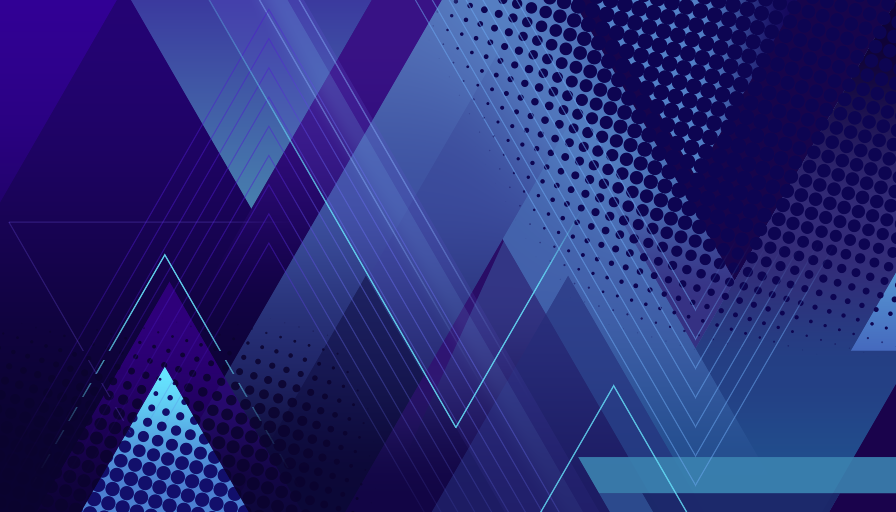
Write a Shadertoy shader that draws this background.

```glsl
float px; // size of one pixel in canvas units

float fill(float d) { return smoothstep(-px * 0.6, px * 0.6, d); }

float stroke(float d, float w) { return 1.0 - smoothstep(w, w + px, abs(d)); }

// Evenly nested lines at level = start, start + 0.25, ... up to stop
float nested(float level, float start, float stop) {
    float d = (fract((level - start) / 0.25 + 0.5) - 0.5) * 0.125;
    return stroke(d, 0.001) * step(start - 0.1, level) * step(level, stop + 0.1);
}

// Round dots on a tilted grid; r is the radius as a share of the cell
float halftone(vec2 p, float r) {
    vec2 q = mat2(0.96, -0.28, 0.28, 0.96) * p / 0.127;
    float d = length(fract(q) - 0.5);
    return fill((r - d) * 0.127) * smoothstep(0.02, 0.1, r);
}

void paint(inout vec3 col, vec3 ink, float amount) { col = mix(col, ink, amount); }

void mainImage(out vec4 fragColor, in vec2 fragCoord) {
    // Canvas is 4.38 units high, y runs downward
    px = 4.38 / iResolution.y;
    vec2 p = vec2(fragCoord.x, iResolution.y - fragCoord.y) * px;
    float x = p.x, y = p.y;
    // Top intercepts of the two 60 degree diagonals through p
    float u = x + y * 0.577, v = x - y * 0.577;

    // Purple ground with a brighter corner
    vec3 col = mix(vec3(0.14, 0.01, 0.45), vec3(0.04, 0.01, 0.19), smoothstep(0.0, 4.0, y));
    paint(col, vec3(0.2, 0.0, 0.6), (1.0 - fill(u - 1.0)) * (0.9 - y * 0.35));
    paint(col, vec3(0.22, 0.07, 0.52), fill(u - 3.18) * (1.0 - smoothstep(0.3, 2.6, y)));

    // Hanging triangle at the top left
    float hanging = fill(v - 1.12) * fill(3.18 - u);
    paint(col, mix(vec3(0.24, 0.25, 0.64), vec3(0.3, 0.56, 0.72), y / 1.8), hanging * 0.9);

    // Broad blue band
    vec3 band = mix(vec3(0.32, 0.43, 0.71), vec3(0.24, 0.32, 0.63), smoothstep(0.0, 1.8, y));
    band = mix(band, vec3(0.14, 0.17, 0.44), smoothstep(1.6, 3.1, y));
    band = mix(band, vec3(0.04, 0.02, 0.19), smoothstep(2.8, 4.2, y));
    paint(band, vec3(0.2, 0.22, 0.55), 0.3 * fill(u - 4.52) * (1.0 - smoothstep(2.0, 3.0, y)));
    paint(band, vec3(0.05, 0.04, 0.24), 0.5 * fill(u - 4.49) * fill(1.77 - v));
    paint(col, band, fill(u - 3.78));

    // Indigo triangle with a purple left rim
    vec3 indigo = mix(vec3(0.2, 0.21, 0.52), vec3(0.07, 0.02, 0.27), smoothstep(2.4, 4.3, y));
    float rim = 1.0 - fill(u - 5.48 - 0.12 * (y - 1.9));
    paint(indigo, vec3(0.16, 0.05, 0.4), rim * (1.0 - smoothstep(3.0, 4.0, y)));
    paint(col, indigo, fill(u - 5.48) * fill(3.12 - v));

    // Blue field on the right
    vec3 field = mix(vec3(0.26, 0.38, 0.67), vec3(0.13, 0.3, 0.55), smoothstep(2.3, 4.3, y));
    paint(col, field, fill(u - 5.48) * fill(v - 3.12));
    paint(col, vec3(0.14, 0.17, 0.47), 0.6 * fill(u - 6.22) * fill(3.5 - v));
    paint(col, vec3(0.34, 0.52, 0.78), 0.75 * exp(-2.0 * pow(v - 4.35, 2.0)) * (1.0 - smoothstep(1.2, 2.7, y)) * fill(u - 3.78));

    // Stacked chevrons at the upper right
    float chevron = fill(7.67 - u);
    paint(col, vec3(0.2, 0.15, 0.48), 0.8 * chevron * fill(v - 4.23) * smoothstep(1.5, 2.6, y));
    paint(col, vec3(0.09, 0.02, 0.3), chevron * fill(v - 4.9));
    vec3 inner = mix(vec3(0.32, 0.5, 0.78), vec3(0.08, 0.03, 0.36), smoothstep(5.9, 6.8, x));
    paint(col, inner, fill(v - 5.08) * fill(6.82 - u));
    vec3 flank = mix(vec3(0.06, 0.01, 0.22), vec3(0.2, 0.17, 0.47), smoothstep(0.3, 1.9, y));
    flank = mix(flank, vec3(0.14, 0.25, 0.52), smoothstep(2.1, 3.2, y));
    flank = mix(flank, vec3(0.13, 0.3, 0.55), smoothstep(3.2, 4.0, y));
    paint(col, flank, fill(u - 7.67) * fill(v - 4.23));
    paint(col, vec3(0.1, 0.01, 0.3), fill(u - 9.56));
    paint(col, mix(vec3(0.35, 0.62, 0.84), vec3(0.25, 0.36, 0.72), y - 2.2), fill(u - 9.01) * fill(3.0 - y));

    // Upper halftone, fading out to the left and below
    float grow = smoothstep(3.2, 5.2, v + 0.1 * y) * (1.0 - smoothstep(1.7, 3.3, y));
    grow *= 1.0 - 0.14 * smoothstep(6.2, 7.0, x);
    paint(col, vec3(0.05, 0.02, 0.32), halftone(p, 0.53 * grow) * smoothstep(3.7, 4.0, u));

    // Lower left triangles and their halftone
    paint(col, vec3(0.18, 0.0, 0.48), fill(u - 2.84) * fill(0.06 - v) * (1.0 - smoothstep(2.6, 4.7, y)));
    float shade = smoothstep(2.5, 3.8, y) * (1.0 - smoothstep(2.3, 3.4, x));
    paint(col, vec3(0.04, 0.01, 0.18), 0.85 * halftone(p, 0.44 * shade));
    float beacon = fill(u - 3.22) * fill(-0.4 - v);
    vec3 cyan = mix(vec3(0.4, 0.9, 1.0), vec3(0.3, 0.5, 0.82), smoothstep(3.1, 4.2, y));
    paint(cyan, vec3(0.07, 0.06, 0.42), halftone(p, 0.48 * smoothstep(2.9, 4.1, y)));
    paint(col, cyan, beacon);

    // Teal bar and the darker wedge below it
    paint(col, vec3(0.2, 0.37, 0.62), 0.7 * fill(y - 4.22) * fill(v - 2.69) * fill(9.62 - u));
    paint(col, vec3(0.23, 0.51, 0.69), 0.9 * fill(y - 3.91) * fill(4.22 - y) * fill(v - 2.69));
    paint(col, vec3(0.1, 0.14, 0.4), 0.9 * fill(y - 4.22) * fill(v - 3.06) * fill(9.62 - u));

    // Translucent diagonal light streaks
    float dim = 1.0 - 0.17 * y;
    paint(col, vec3(0.38, 0.32, 0.82), 0.24 * fill(v - 1.79) * fill(2.6 - v) * dim);
    paint(col, vec3(0.4, 0.62, 0.85), 0.28 * smoothstep(2.1, 2.4, v) * fill(2.46 - v) * dim);
    float rays = stroke((v - 2.22) * 0.866, 0.002) + stroke((v - 2.56) * 0.866, 0.002);
    paint(col, vec3(0.5, 0.65, 0.95), 0.5 * rays * (1.0 - smoothstep(1.5, 3.5, y)));

    // Nested thin chevron lines
    float rising = nested(y - abs(x - 2.3) * 1.732, 0.08, 2.1);
    vec3 violet = mix(vec3(0.3, 0.1, 0.8), vec3(0.4, 0.42, 0.92), smoothstep(2.2, 3.0, x));
    paint(col, violet, 0.45 * rising * (1.0 - smoothstep(1.8, 4.2, y - 0.6 * max(x - 2.3, 0.0))));
    float falling = nested(y + abs(x - 5.95) * 1.732, 2.65, 4.15);
    float arm = mix(1.0, smoothstep(2.0, 3.0, y), step(5.95, x));
    paint(col, vec3(0.42, 0.66, 0.95), 0.5 * falling * arm);

    // Bright outlines: large V, small peak, dashed left peak
    vec3 glow = vec3(0.4, 0.88, 0.98);
    float big = stroke((v - 1.79) * 0.866, 0.002) * step(u, 6.01) * (0.3 + 0.7 * smoothstep(0.0, 2.2, y));
    big += stroke((u - 6.01) * 0.866, 0.002) * step(1.79, v) * smoothstep(1.7, 2.5, y);
    paint(col, glow, min(big, 1.0) * 0.85);
    paint(col, glow, 0.8 * stroke((y - 3.3) * 0.5 - abs(x - 5.25) * 0.866, 0.002));
    float dash = max(1.0 - step(3.0, y), step(0.4, fract(y * 5.0)));
    float peak = stroke((y - 2.18) * 0.5 - abs(x - 1.41) * 0.866, 0.002);
    paint(col, glow, peak * dash * (1.0 - smoothstep(2.4, 4.2, y)) * 0.9);

    // Faint violet frame on the left
    float frame = stroke(y - 1.9, 0.001) * step(0.08, x) * (1.0 - smoothstep(1.8, 2.6, x));
    frame += stroke((v + 1.02) * 0.866, 0.001) * step(1.9, y) * dash * step(y, 3.7);
    paint(col, vec3(0.35, 0.25, 0.75), frame * 0.35);

    fragColor = vec4(col, 1.0);
}
```
